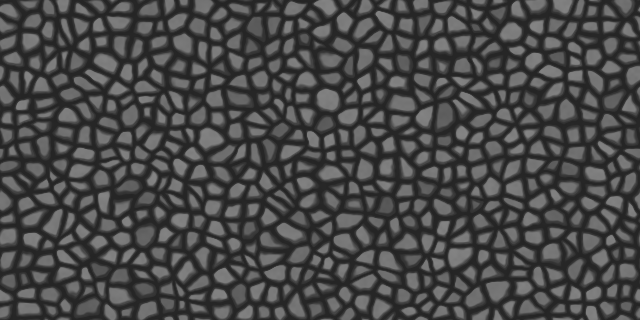
Give the GLSL for this texture, as a Shadertoy shader.

```glsl
#define CELLS vec2(34.0, 18.0)
#define JITTER 0.78
#define SIZE_SPREAD 0.14
#define ROUNDNESS 22.0
#define GROOVE 0.078
#define STONE_EDGE 0.142
#define LIGHT_DIR vec2(-0.4, 0.9)
#define GRAIN 0.025

const float GROOVE_GREY = 0.148;
const float SLOPE_GREY = 0.20;
const float RIM_GREY = 0.28;
const float LEDGE_GREY = 0.355;
const float FACE_GREY = 0.42;
const float TOP_GREY = 0.475;

// Integer hash: three random values per lattice point
vec3 hash3(vec2 p, uint seed) {
    uvec3 v = uvec3(uvec2(ivec2(p)), seed) * 1664525u + 1013904223u;
    v.x += v.y * v.z; v.y += v.z * v.x; v.z += v.x * v.y;
    v ^= v >> 16u;
    v.x += v.y * v.z; v.y += v.z * v.x; v.z += v.x * v.y;
    return vec3(v >> 8u) / 16777216.0;
}

// Value noise in -1..1 that wraps after a whole number of lattice cells
vec3 wrapNoise(vec2 uv, vec2 period, uint seed) {
    vec2 p = uv * period;
    vec2 i = floor(p);
    vec2 f = fract(p);
    f = f * f * (3.0 - 2.0 * f);
    vec3 a = hash3(mod(i, period), seed);
    vec3 b = hash3(mod(i + vec2(1, 0), period), seed);
    vec3 c = hash3(mod(i + vec2(0, 1), period), seed);
    vec3 d = hash3(mod(i + 1.0, period), seed);
    return mix(mix(a, b, f.x), mix(c, d, f.x), f.y) * 2.0 - 1.0;
}

// Stone seed: xy = position relative to p, z = size weight
vec3 stoneSeed(vec2 cell, vec2 p) {
    vec3 h = hash3(mod(cell, CELLS), 7u);
    return vec3(cell + 0.5 + JITTER * (h.xy - 0.5) - p, SIZE_SPREAD * h.z);
}

// Rounded distance to the stone border; also gives the stone's cell and centre
float stoneDistance(vec2 p, out vec2 stone, out vec2 centre) {
    vec2 base = floor(p);
    float nearest = 1e5;
    vec3 own = vec3(0.0);
    stone = base;
    for (int y = -2; y <= 2; y++)
    for (int x = -2; x <= 2; x++) {
        vec2 cell = base + vec2(x, y);
        vec3 s = stoneSeed(cell, p);
        float power = dot(s.xy, s.xy) - s.z;
        if (power < nearest) { nearest = power; own = s; stone = cell; }
    }
    float sum = 0.0;
    for (int y = -2; y <= 2; y++)
    for (int x = -2; x <= 2; x++) {
        if (x == 0 && y == 0) continue;
        vec3 s = stoneSeed(stone + vec2(x, y), p);
        float power = dot(s.xy, s.xy) - s.z;
        float border = (power - nearest) / (2.0 * length(s.xy - own.xy));
        sum += exp(-ROUNDNESS * border);
    }
    centre = own.xy;
    return -log(max(sum, 1e-6)) / ROUNDNESS;
}

void mainImage(out vec4 fragColor, in vec2 fragCoord) {
    vec2 uv = fragCoord / iResolution.xy;
    float soft = 0.6 * CELLS.y / iResolution.y;

    // Bend the cells into lopsided, ragged stones
    vec2 p = uv * CELLS;
    p += 0.32 * wrapNoise(uv, CELLS * 0.5, 1u).xy;
    p += 0.14 * wrapNoise(uv, CELLS, 2u).xy;
    p += 0.04 * wrapNoise(uv, CELLS * 3.0, 3u).xy;

    vec2 stone, centre;
    float d = stoneDistance(p, stone, centre);
    vec3 rnd = hash3(mod(stone, CELLS), 11u);
    d += 0.03 * (rnd.x - 0.5);

    // Chipped surface, raised toward the light
    vec3 chips = wrapNoise(uv, CELLS * 2.0, 4u);
    vec3 fine = wrapNoise(uv, CELLS * 5.0, 5u);
    float h = d - STONE_EDGE + 0.10 * dot(-centre, LIGHT_DIR);
    h += 0.035 * chips.x + 0.015 * fine.x;

    // Stepped tones from rim to top
    float face = RIM_GREY;
    face = mix(face, LEDGE_GREY, smoothstep(-soft, soft, h - 0.03));
    face = mix(face, FACE_GREY, smoothstep(-soft, soft, h - 0.065));
    face = mix(face, TOP_GREY, smoothstep(-soft, soft, h - 0.095));
    face *= mix(0.90, 1.06, rnd.y) * (rnd.z > 0.9 ? 0.8 : 1.0);

    // Dark grooves and their sloping sides
    float rough = 0.015 * fine.y;
    float grey = mix(GROOVE_GREY, SLOPE_GREY, smoothstep(-soft, soft, d - GROOVE + rough));
    grey = mix(grey, face, smoothstep(-soft, soft, d - STONE_EDGE + rough));

    grey *= 1.0 + GRAIN * (fine.z + chips.z);
    fragColor = vec4(vec3(grey), 1.0);
}
```
